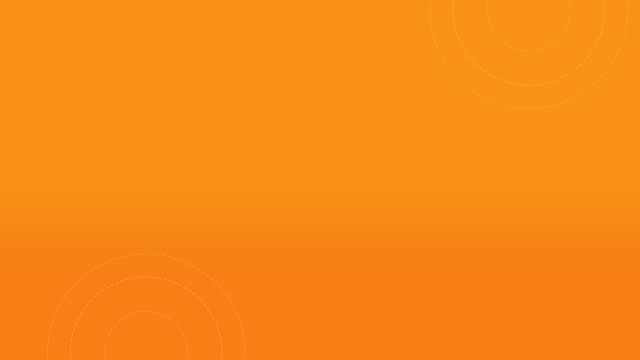
This background is drawn by a Shadertoy shader. Its source:

```glsl
// A warm orange vertical gradient with two groups of fine dashed rings,
// one cut by the top edge at the right, one by the bottom edge at the left.
// Rings are distance functions; dashes repeat along the angle.

#define TOP_COLOR vec3(0.972, 0.569, 0.090)
#define BOTTOM_COLOR vec3(0.972, 0.494, 0.082)
#define LINE_COLOR vec3(1.0, 0.70, 0.33)
#define FADE_LOW 0.20
#define FADE_HIGH 0.53
#define UPPER_CENTER vec2(1.469, 0.973)
#define LOWER_CENTER vec2(0.406, 0.020)
#define RING_RADII vec3(0.1150, 0.2106, 0.2743)
#define RING_OPACITY vec3(0.42, 0.58, 0.42)
#define LINE_WIDTH 0.0023
#define DASH_PERIOD 0.0150
#define DASH_FILL 0.64

const float TAU = 6.2831853;

// Coverage of one dashed circle; p is relative to its centre.
float dashedRing(vec2 p, float radius, float pixel) {
    float edge = abs(length(p) - radius) - 0.5 * LINE_WIDTH;
    float line = clamp(0.5 - edge / pixel, 0.0, 1.0);

    // A whole number of dashes closes the circle without a seam.
    float count = floor(TAU * radius / DASH_PERIOD + 0.5);
    float phase = fract(atan(p.y, p.x) / TAU * count);
    float along = (abs(phase - 0.5) - 0.5 * DASH_FILL) * DASH_PERIOD;
    return line * clamp(0.5 - along / pixel, 0.0, 1.0);
}

// Three concentric dashed circles.
float ringGroup(vec2 p, float pixel) {
    float coverage = 0.0;
    for (int i = 0; i < 3; i++) {
        coverage += RING_OPACITY[i] * dashedRing(p, RING_RADII[i], pixel);
    }
    return coverage;
}

void mainImage(out vec4 fragColor, in vec2 fragCoord) {
    float pixel = 1.0 / iResolution.y;
    vec2 uv = fragCoord * pixel;

    // Background gradient
    vec3 color = mix(BOTTOM_COLOR, TOP_COLOR, smoothstep(FADE_LOW, FADE_HIGH, uv.y));

    // Ring decorations
    float rings = ringGroup(uv - UPPER_CENTER, pixel) + ringGroup(uv - LOWER_CENTER, pixel);
    color = mix(color, LINE_COLOR, min(rings, 1.0));

    fragColor = vec4(color, 1.0);
}
```
